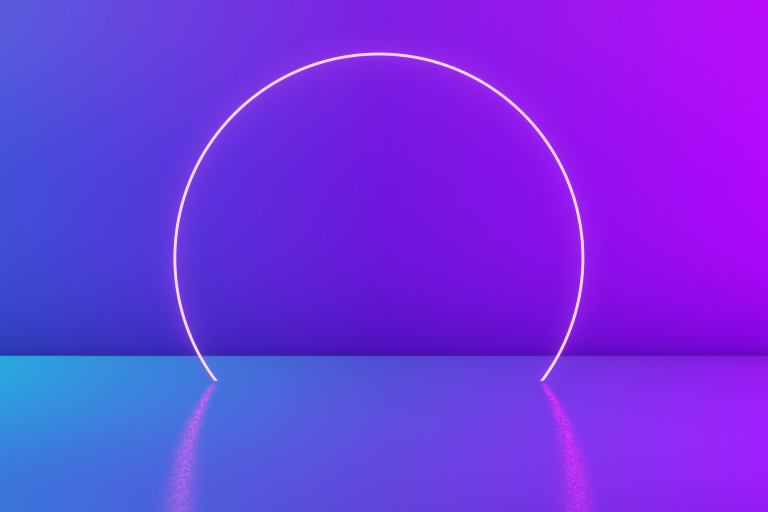
A WebGL 2 fragment shader for this background:

```glsl
#version 300 es
precision highp float;
// A thin neon ring standing on a glossy floor before a blue to violet wall.

#define HORIZON 0.305
#define RING_CENTER vec2(0.740, 0.496)
#define RING_RADIUS 0.3985
#define RING_FOOT 0.256
#define LINE_HALF_WIDTH 0.0025
#define GLOW_WIDTH 0.042
#define GLOW_STRENGTH 0.13
#define GRAIN 0.14

uniform vec2 u_resolution;
out vec4 outColor;

float hash(vec2 p) {
    p = fract(p * vec2(0.1031, 0.1137));
    p += dot(p, p.yx + 33.33);
    return fract((p.x + p.y) * p.x * 7.31);
}

float noise(vec2 p) {
    vec2 cell = floor(p), f = fract(p);
    f = f * f * (3.0 - 2.0 * f);
    float low = mix(hash(cell), hash(cell + vec2(1, 0)), f.x);
    float high = mix(hash(cell + vec2(0, 1)), hash(cell + vec2(1, 1)), f.x);
    return mix(low, high, f.y);
}

// Blend of three colours across the width
vec3 ramp(vec3 left, vec3 middle, vec3 right, float x) {
    return x < 0.5 ? mix(left, middle, x * 2.0) : mix(middle, right, x * 2.0 - 1.0);
}

vec3 wallColor(vec2 uv) {
    float height = (uv.y - HORIZON) / (1.0 - HORIZON);
    vec3 color = ramp(vec3(0.26, 0.32, 0.86), vec3(0.45, 0.09, 0.88),
                      vec3(0.71, 0.03, 1.0), uv.x);
    vec3 top = ramp(vec3(0.35, 0.36, 0.87), vec3(0.50, 0.12, 0.89),
                    vec3(0.73, 0.05, 0.98), uv.x);
    color = mix(color, top, smoothstep(0.45, 1.0, height));
    // Shade that gathers toward the floor
    float shade = exp(-max(height, 0.0) / 0.17);
    color *= 1.0 - shade * vec3(0.36, 0.30, 0.17);
    return color * (1.0 - 0.12 * exp(-max(height, 0.0) / 0.012));
}

vec3 floorColor(vec2 uv) {
    float depth = clamp(1.0 - uv.y / HORIZON, 0.0, 1.0);
    vec3 far = ramp(vec3(0.16, 0.66, 0.88), vec3(0.32, 0.31, 0.84),
                    vec3(0.58, 0.09, 0.94), uv.x);
    vec3 near = ramp(vec3(0.23, 0.46, 0.86), vec3(0.37, 0.27, 0.85),
                     vec3(0.58, 0.10, 0.95), uv.x);
    vec3 color = mix(far, near, smoothstep(0.0, 0.9, depth));
    color += vec3(0.05, 0.03, 0.05) * uv.x * sin(depth * 3.1416);
    return color * (1.0 - 0.10 * uv.x * exp(-depth / 0.06));
}

// Blurred streak spreading forward from each foot of the ring
float streak(vec2 p) {
    float run = max(RING_FOOT - p.y, 0.0);
    float path = 0.318 + 0.080 * (1.0 - exp(-run / 0.11));
    float width = 0.005 + 0.125 * run / (1.0 + 1.2 * run);
    float across = (abs(p.x - RING_CENTER.x) - path) / width;
    float fade = smoothstep(0.0, 0.010, run) * mix(0.95, 0.62, run / RING_FOOT);
    return exp(-across * across) * fade;
}

void main() {
    vec2 uv = gl_FragCoord.xy / u_resolution;
    vec2 p = uv * vec2(1.5, 1.0);
    float pixel = 1.0 / u_resolution.y;

    // Wall and floor
    float onWall = smoothstep(HORIZON - pixel, HORIZON + pixel, uv.y);
    vec3 color = mix(floorColor(uv), wallColor(uv), onWall);

    // Streaks on the floor, with fine grain
    float light = streak(p);
    float grain = noise(p * 300.0) - 0.5;
    vec3 streakColor = mix(vec3(0.72, 0.40, 0.92), vec3(0.80, 0.20, 0.96),
                           smoothstep(0.4, 1.1, p.x));
    color = mix(color, streakColor + grain * GRAIN, light);

    // Wide halo, then the bright line
    float ringDistance = abs(length(p - RING_CENTER) - RING_RADIUS);
    float aboveFoot = smoothstep(RING_FOOT - pixel, RING_FOOT + pixel, p.y);
    float halo = 1.0 - smoothstep(0.2, 1.35, ringDistance / GLOW_WIDTH);
    halo *= smoothstep(RING_FOOT - 0.01, RING_FOOT + 0.12, p.y);
    color = mix(color, vec3(0.72, 0.30, 0.95), halo * GLOW_STRENGTH);
    float bloom = exp(-ringDistance / 0.006) * aboveFoot;
    color = mix(color, vec3(0.78, 0.35, 0.95), bloom * 0.35);
    float line = 1.0 - smoothstep(LINE_HALF_WIDTH - 0.5 * pixel,
                                  LINE_HALF_WIDTH + 0.8 * pixel, ringDistance);
    color = mix(color, vec3(0.98, 0.83, 0.98), line * aboveFoot);

    outColor = vec4(color, 1.0);
}
```
